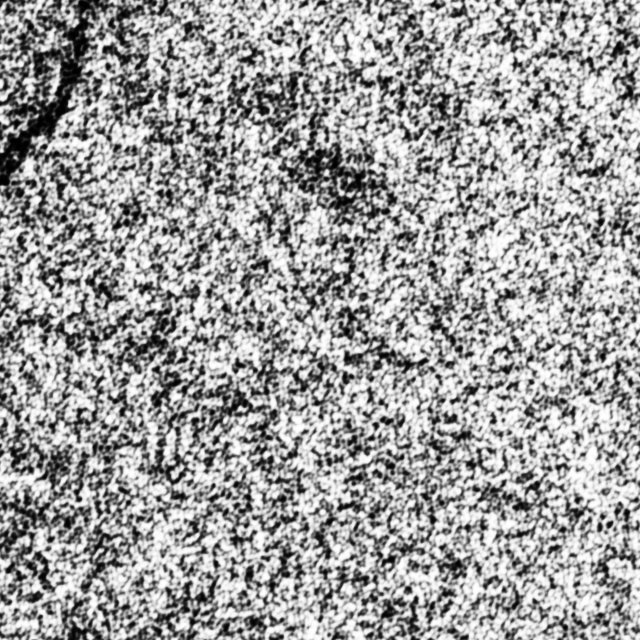
A Shadertoy shader for this texture:

```glsl
// Grainy black and white stone with soft mottling, a dark stain and a cracked corner.

const float BRIGHTNESS = 0.80;      // bias of the tone curve
const float CONTRAST = 1.62;        // steepness of the tone curve
const float NOISE_SPREAD = 0.215;   // standard deviation of raw gradient noise
const vec4 LAYER_SCALE = vec4(9.0, 24.0, 66.0, 124.0);    // cells per canvas
const vec4 LAYER_WEIGHT = vec4(0.24, 0.36, 0.66, 0.58);   // cloud, mottle, grain, grit
const float GRAIN_ANGLE = 1.0;
const float GRAIN_STRETCH = 1.2;
const float SIDE_LIGHT = 0.5;       // left to right brightening

const vec2 CRACK_TOP = vec2(0.145, 1.02);
const vec2 CRACK_BEND = vec2(0.098, 0.835);
const vec2 CRACK_END = vec2(-0.01, 0.725);
const float CRACK_WIDTH = 0.011;
const float CRACK_DEPTH = 2.3;
const float CORNER_SHADE = 0.4;

const vec2 STAIN_CENTER = vec2(0.53, 0.715);
const vec2 STAIN_RADIUS = vec2(0.105, 0.05);
const float STAIN_ANGLE = -0.42;
const float STAIN_DEPTH = 1.1;

mat2 rotation(float angle) {
    float c = cos(angle), s = sin(angle);
    return mat2(c, s, -s, c);
}

// Random unit gradient for a lattice point
vec2 gradient(vec2 cell) {
    uvec2 q = uvec2(ivec2(cell) + 4096);
    uint h = q.x * 1597334677u ^ q.y * 3812015801u;
    h = (h ^ (h >> 15)) * 2246822519u;
    h = (h ^ (h >> 13)) * 3266489917u;
    h ^= h >> 16;
    float angle = float(h & 65535u) / 65536.0 * 6.28319;
    return vec2(cos(angle), sin(angle));
}

// Gradient noise scaled to unit variance
float noise(vec2 p) {
    vec2 i = floor(p), f = p - i;
    vec2 u = f * f * f * (f * (f * 6.0 - 15.0) + 10.0);
    float a = dot(gradient(i), f);
    float b = dot(gradient(i + vec2(1, 0)), f - vec2(1, 0));
    float c = dot(gradient(i + vec2(0, 1)), f - vec2(0, 1));
    float d = dot(gradient(i + vec2(1, 1)), f - vec2(1, 1));
    return mix(mix(a, b, u.x), mix(c, d, u.x), u.y) / NOISE_SPREAD;
}

float segmentDistance(vec2 p, vec2 a, vec2 b) {
    vec2 ab = b - a;
    return length(p - a - ab * clamp(dot(p - a, ab) / dot(ab, ab), 0.0, 1.0));
}

// Sum of layers, each turned so that the lattices do not line up
float stoneGrain(vec2 p) {
    vec2 q = rotation(-GRAIN_ANGLE) * p;
    q.y *= GRAIN_STRETCH;
    float sum = 0.0;
    for (int k = 0; k < 4; k++) {
        float turn = 1.3 * float(k);
        sum += LAYER_WEIGHT[k] * noise(rotation(turn) * q * LAYER_SCALE[k] + 17.3 * turn);
    }
    return sum;
}

void mainImage(out vec4 fragColor, in vec2 fragCoord) {
    vec2 p = fragCoord / iResolution.xy;
    float tone = stoneGrain(p) + SIDE_LIGHT * (p.x - 0.5);

    // Ragged edges for the large features
    vec2 ragged = p + 0.005 * vec2(noise(p * 30.0 + 50.0), noise(p * 30.0 + 90.0));

    // Dark stain
    vec2 s = rotation(-STAIN_ANGLE) * (ragged - STAIN_CENTER) / STAIN_RADIUS;
    tone -= STAIN_DEPTH * (1.0 - smoothstep(0.55, 1.2, length(s)));

    // Crack and the shaded corner behind it
    float crack = min(segmentDistance(ragged, CRACK_TOP, CRACK_BEND),
                      segmentDistance(ragged, CRACK_BEND, CRACK_END));
    tone -= CRACK_DEPTH * (1.0 - smoothstep(0.4 * CRACK_WIDTH, 1.7 * CRACK_WIDTH, crack));
    vec2 along = CRACK_TOP - CRACK_END;
    float behind = dot(p - CRACK_END, normalize(vec2(-along.y, along.x)));
    tone -= CORNER_SHADE * smoothstep(-0.03, 0.02, behind);

    // Soft-shouldered tone curve
    float gray = 1.0 / (1.0 + exp(-BRIGHTNESS - CONTRAST * tone));
    fragColor = vec4(vec3(gray), 1.0);
}
```
